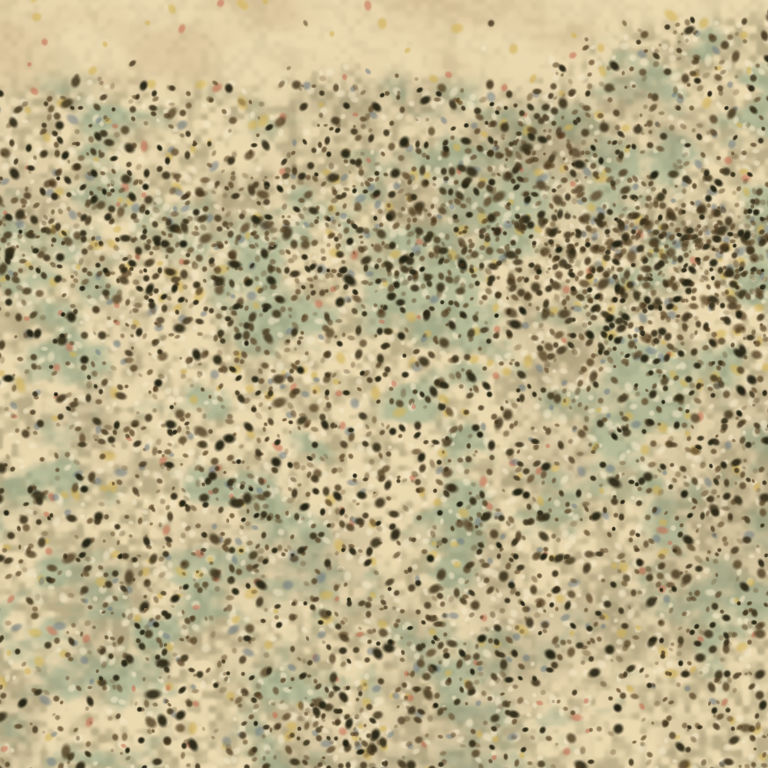
Give the GLSL for this texture, as a WebGL 2 fragment shader.

```glsl
#version 300 es
precision highp float;
// Speckled sandy stone: a mottled cream and tan ground with pale green washes,
// strewn with soft dark grains that gather in bands and thin out near the top.
// Value noise makes the ground; jittered cell grids scatter the grains.

uniform vec2 u_resolution;
out vec4 fragColor;

const vec3 CREAM = vec3(0.92, 0.85, 0.69);
const vec3 TAN = vec3(0.73, 0.68, 0.53);
const vec3 SAND = vec3(0.86, 0.77, 0.61);
const vec3 SAGE = vec3(0.58, 0.66, 0.54);
const vec3 SHADE = vec3(0.50, 0.46, 0.35);
const vec3 BROWN = vec3(0.34, 0.25, 0.13);
const vec3 INK = vec3(0.14, 0.14, 0.08);
const vec3 OCHRE = vec3(0.82, 0.70, 0.34);
const vec3 RUST = vec3(0.76, 0.40, 0.30);
const vec3 SLATE = vec3(0.42, 0.47, 0.50);
const vec3 PALE = vec3(0.96, 0.91, 0.78);

float hash(vec2 p) {
    return fract(sin(dot(p, vec2(127.1, 311.7))) * 43758.55);
}

float noise(vec2 p) {
    vec2 i = floor(p), f = fract(p);
    f = f * f * (3.0 - 2.0 * f);
    return mix(mix(hash(i), hash(i + vec2(1, 0)), f.x),
               mix(hash(i + vec2(0, 1)), hash(i + vec2(1, 1)), f.x), f.y);
}

float fbm(vec2 p) {
    float sum = 0.0, gain = 0.5;
    for (int i = 0; i < 4; i++) {
        sum += gain * noise(p);
        p = p * 2.03 + 17.3;
        gain *= 0.5;
    }
    return sum / 0.9375;
}

// Soft elliptical spot, 1 at its centre
float blob(vec2 p, vec2 centre, vec2 size) {
    vec2 d = (p - centre) / size;
    return exp(-dot(d, d));
}

// 0 in the bare strip along the top, 1 below it
float belowStrip(vec2 p) {
    float rim = 0.89 + 0.07 * smoothstep(0.55, 0.95, p.x);
    return 1.0 - smoothstep(-0.02, 0.03, p.y - rim + 0.05 * (noise(p * 9.0) - 0.5));
}

// How thickly the dark grains lie
float density(vec2 p) {
    float d = 0.22 + 0.36 * noise(p * 8.0 + 3.7);
    d += 0.42 * blob(p, vec2(p.x, 0.68), vec2(1.0, 0.08));
    d += 0.40 * blob(p, vec2(0.85, 0.62), vec2(0.28, 0.12));
    d += 0.55 * blob(p, vec2(0.88, 0.70), vec2(0.13, 0.02));
    d += 0.45 * blob(p, vec2(0.72, 0.82), vec2(0.07, 0.05));
    d += 0.45 * blob(p, vec2(0.44, 0.05), vec2(0.10, 0.06));
    d -= 0.18 * blob(p, vec2(0.30, 0.83), vec2(0.35, 0.04));
    return d * belowStrip(p);
}

// Scattered grains: x is coverage, y a random tone of the grain.
// 'follow' blends from an even spread (0) to the density field (1).
vec2 grains(vec2 p, float cells, float radius, float amount, float follow, float seed) {
    vec2 q = p * cells, base = floor(q), best = vec2(0.0);
    for (int j = -1; j <= 1; j++)
    for (int i = -1; i <= 1; i++) {
        vec2 id = base + vec2(i, j);
        vec2 key = id + seed;
        vec2 centre = id + vec2(hash(key + 11.3), hash(key + 47.9));
        float chance = amount * mix(1.0, density(centre / cells), follow);
        float angle = 6.283 * hash(key + 71.7);
        float c = cos(angle), s = sin(angle);
        vec2 d = mat2(c, -s, s, c) * (q - centre);
        d.x *= mix(0.6, 1.0, hash(key + 5.1));
        float size = radius * mix(0.6, 1.25, hash(key + 29.3));
        float cover = 1.0 - smoothstep(0.45 * size, 1.4 * size, length(d));
        cover *= step(hash(key), chance);
        if (cover > best.x) best = vec2(cover, hash(key + 83.1));
    }
    return best;
}

vec3 ground(vec2 p) {
    float below = belowStrip(p);
    float mottle = 0.55 * fbm(p * 24.0) + 0.45 * noise(p * 105.0 + 8.0);
    vec3 col = mix(TAN, CREAM, smoothstep(0.22, 0.66, mottle));
    vec3 strip = mix(SAND, CREAM, smoothstep(0.3, 0.7, fbm(p * vec2(9.0, 16.0))));
    col = mix(mix(strip, col, 0.25), col, below);
    // Green washes, stronger toward the dark right side
    float wash = fbm(p * vec2(15.0, 19.0) + 31.0) + 0.12 * fbm(p * 60.0);
    wash += 0.13 * blob(p, vec2(0.80, 0.67), vec2(0.28, 0.14));
    col = mix(col, SAGE, 0.60 * below * smoothstep(0.54, 0.80, wash));
    // Broad brownish shadows
    float shadow = 0.45 * blob(p, vec2(0.71, 0.81), vec2(0.08, 0.05));
    shadow += 0.35 * blob(p, vec2(0.90, 0.70), vec2(0.14, 0.018));
    shadow += 0.22 * smoothstep(0.55, 0.8, fbm(p * 7.0 + 5.0)) * below;
    return mix(col, SHADE, shadow);
}

void main() {
    vec2 p = gl_FragCoord.xy / u_resolution.y;
    vec3 col = ground(p);
    // Pale and coloured flecks
    col = mix(col, PALE, 0.60 * grains(p, 70.0, 0.30, 0.60, 1.0, 13.0).x);
    col = mix(col, OCHRE, 0.60 * grains(p, 42.0, 0.22, 0.22, 0.6, 57.0).x);
    col = mix(col, RUST, 0.55 * grains(p, 40.0, 0.17, 0.08, 0.0, 91.0).x);
    col = mix(col, SLATE, 0.55 * grains(p, 50.0, 0.24, 0.28, 1.0, 133.0).x);
    // Fine faint specks, then the bold dark grains
    vec2 fine = grains(p, 84.0, 0.27, 0.60, 1.0, 171.0);
    col = mix(col, BROWN, fine.x * mix(0.25, 0.75, fine.y));
    for (int k = 0; k < 2; k++) {
        float layer = float(k);
        vec2 g = grains(p, 48.0 + 14.0 * layer, 0.25, 0.72, 1.0, 211.0 + 40.0 * layer);
        col = mix(col, mix(BROWN, INK, g.y), g.x * mix(0.70, 1.0, g.y));
    }
    fragColor = vec4(col, 1.0);
}
```
